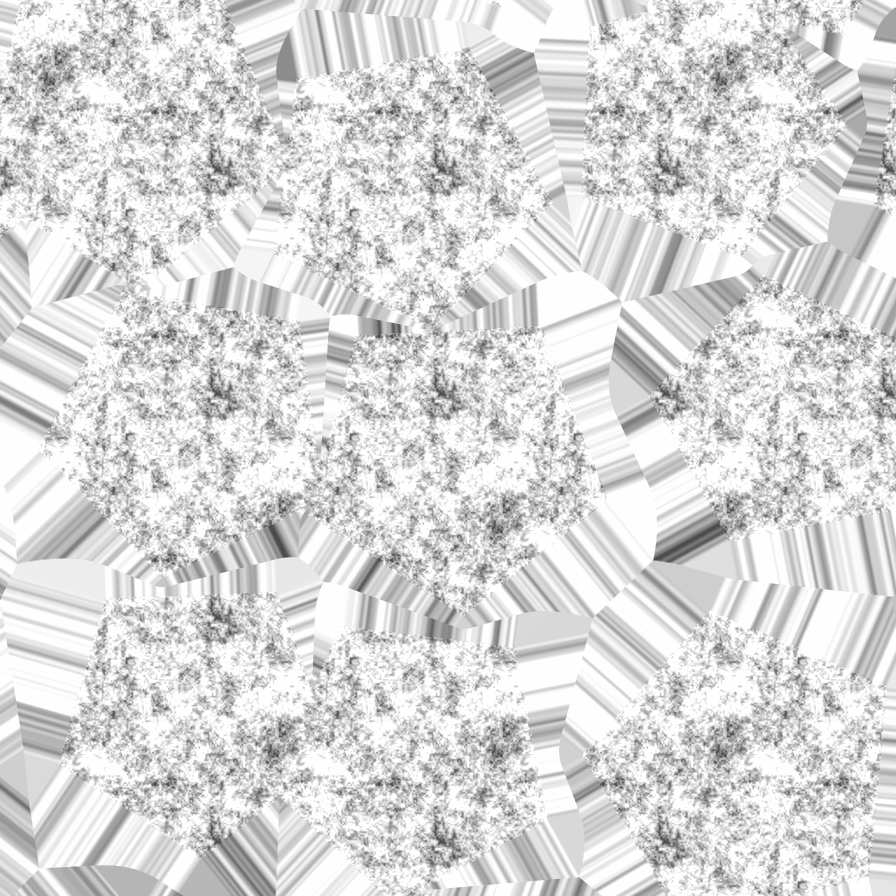
A Shadertoy shader for this pattern:

```glsl
// Scattered pentagons of speckled grey stone whose rims are drawn outwards into streaks.

const float GRID = 3.0;             // pentagons per canvas side
const float JITTER = 0.32;          // centre offset, in grid cells
const float APOTHEM_MIN = 0.100;    // centre-to-side distance, canvas units
const float APOTHEM_MAX = 0.170;
const float TILES = 4.0;            // stone tiles per canvas side
const float BASE_CELLS = 4.0;       // coarsest noise cells per tile
const float GAIN = 1.04;            // strength of each finer octave
const int STONE_OCTAVES = 6;
const int STREAK_OCTAVES = 5;
const float NOISE_SIGMA = 0.2145;   // spread of one noise octave
const float BASE_DARK = 0.086;
const float CONTRAST = 0.160;
const float CURVE = 0.014;
const vec3 DARK_SPOT = vec3(0.25, 0.73, 1.6);   // tile position, strength
const vec3 FAINT_SPOT = vec3(0.95, 0.02, 0.8);
const float SPOT_SPREAD = 0.014;
const float WHITE = 0.995;
const float BLACK = 0.30;
const float SECTOR = 6.2831853 / 5.0;

float hash(vec2 p) {
    vec3 q = fract(vec3(p.xyx) * 0.1031);
    q += dot(q, q.yzx + 33.33);
    return fract((q.x + q.y) * q.z);
}

// Value noise that repeats after "period" cells.
float tiledNoise(vec2 p, float period, float seed) {
    vec2 i = floor(p), f = fract(p);
    f = f * f * (3.0 - 2.0 * f);
    vec2 lo = mod(i, period) + seed;
    vec2 hi = mod(i + 1.0, period) + seed;
    return mix(mix(hash(lo), hash(vec2(hi.x, lo.y)), f.x),
               mix(hash(vec2(lo.x, hi.y)), hash(hi), f.x), f.y);
}

// Soft dark patch, repeated once per tile.
float spot(vec2 p, vec3 s) {
    vec2 d = fract(p - s.xy + 0.5) - 0.5;
    return s.z * exp(-dot(d, d) / SPOT_SPREAD);
}

// Speckled stone brightness at a canvas position.
float stone(vec2 uv, int octaves) {
    vec2 p = uv * TILES;
    p += 0.006 * sin(6.2831853 * (p.yx * 3.0 + p * vec2(2.0, 1.0)));
    float sum = 0.0, power = 0.0, weight = 1.0, cells = BASE_CELLS;
    for (int i = 0; i < octaves; i++) {
        float seed = 17.0 + 131.0 * float(i);
        sum += weight * (tiledNoise(p * cells + 0.37 * float(i), cells, seed) - 0.5);
        power += weight * weight;
        weight *= GAIN;
        cells *= 2.0;
    }
    float z = sum / (NOISE_SIGMA * sqrt(power));
    z += spot(p, DARK_SPOT) + spot(p, FAINT_SPOT);
    z = max(z, -2.0);
    return clamp(WHITE - BASE_DARK - CONTRAST * z - CURVE * z * z, BLACK, WHITE);
}

// Point of a pentagon closest to q, both relative to its centre.
vec2 closestInPentagon(vec2 q, float apothem, float turn) {
    float side = floor((atan(q.y, q.x) - turn) / SECTOR + 0.5);
    float a = side * SECTOR + turn;
    vec2 normal = vec2(cos(a), sin(a));
    vec2 tangent = vec2(-normal.y, normal.x);
    if (dot(q, normal) <= apothem) return q;
    float halfSide = apothem * tan(0.5 * SECTOR);
    return normal * apothem + tangent * clamp(dot(q, tangent), -halfSide, halfSide);
}

void mainImage(out vec4 fragColor, in vec2 fragCoord) {
    float pixel = 1.0 / min(iResolution.x, iResolution.y);
    vec2 uv = fragCoord * pixel;
    vec2 home = floor(uv * GRID);

    // Find the two nearest pentagons and the point reached on each.
    float nearest = 9.0, second = 9.0;
    vec2 nearPoint = uv, secondPoint = uv;
    for (int y = -1; y <= 1; y++) {
        for (int x = -1; x <= 1; x++) {
            vec2 cell = home + vec2(x, y);
            vec2 shift = vec2(hash(cell + 41.3), hash(cell + 87.7)) - 0.5;
            vec2 centre = (cell + 0.5 + JITTER * shift) / GRID;
            float apothem = mix(APOTHEM_MIN, APOTHEM_MAX, sqrt(hash(cell + 23.1)));
            float turn = SECTOR * hash(cell + 63.9);
            vec2 point = centre + closestInPentagon(uv - centre, apothem, turn);
            float d = distance(uv, point);
            if (d < nearest) {
                second = nearest; secondPoint = nearPoint;
                nearest = d; nearPoint = point;
            } else if (d < second) {
                second = d; secondPoint = point;
            }
        }
    }

    // Stone inside; outside, the rim value is carried along the normal.
    bool inside = nearest < 0.00001;
    float shade = stone(nearPoint, inside ? STONE_OCTAVES : STREAK_OCTAVES);

    // Smooth the seam where two streak fields meet.
    float gap = second - nearest;
    if (!inside && gap < pixel) {
        float other = stone(secondPoint, STREAK_OCTAVES);
        shade = mix(0.5 * (shade + other), shade, smoothstep(0.0, pixel, gap));
    }
    fragColor = vec4(vec3(shade), 1.0);
}
```
